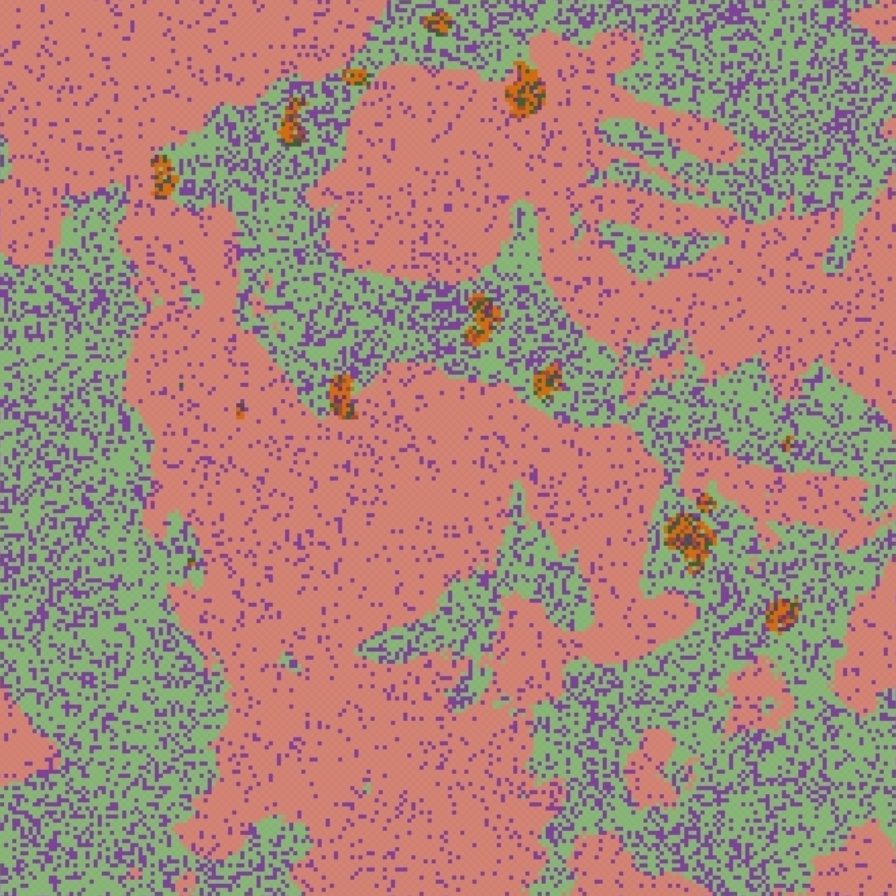
This texture is drawn by a Shadertoy shader. Its source:

```glsl
// Draws a grainy map of salmon and green regions, with purple specks and small orange clumps.

// Integer hash of a lattice cell and a seed, giving 0..1
float hash(vec2 cell, int seed) {
    uvec2 q = uvec2(ivec2(cell) + 4096);
    uint h = q.x * 1597334677u ^ q.y * 3812015801u ^ uint(seed + 1) * 2654435769u;
    h = (h ^ (h >> 15)) * 2246822519u;
    h = (h ^ (h >> 13)) * 3266489917u;
    return float((h ^ (h >> 16)) >> 8) / 16777216.0;
}

float noise(vec2 p, int seed) {
    vec2 i = floor(p), f = fract(p);
    f = f * f * (3.0 - 2.0 * f);
    return mix(mix(hash(i, seed), hash(i + vec2(1, 0), seed), f.x),
               mix(hash(i + vec2(0, 1), seed), hash(i + vec2(1, 1), seed), f.x), f.y);
}

// Layered noise with rotated octaves, for the region outlines
float fbm(vec2 p) {
    float sum = 0.0, amp = 0.53;
    for (int i = 0; i < 4; i++) {
        sum += amp * noise(p, 10 + i);
        p = mat2(1.6, 1.2, -1.2, 1.6) * p + 3.7;
        amp *= 0.5;
    }
    return sum;
}

// Flat colour of one grid cell
vec3 cellColor(vec2 cell, float gridSize) {
    vec2 uv = (cell + 0.5) / gridSize;
    vec2 warp = vec2(noise(uv * 6.0, 1), noise(uv * 6.0, 2)) - 0.5;
    float field = fbm(uv * 6.0 + warp * 0.9) - 0.51;

    // Scattered clumps; the larger ones sit in a green halo
    float clump = -1.0;
    float ragged = (noise(uv * 45.0, 3) - 0.5) * 0.032;
    for (int i = 0; i < 15; i++) {
        vec2 id = vec2(i, 7);
        vec2 center = vec2(mix(0.14, 0.94, hash(id, 4)), mix(0.3, 0.97, hash(id, 5)));
        float radius = mix(0.008, 0.030, pow(hash(id, 6), 2.0));
        vec2 d = uv - center;
        d.x *= mix(0.7, 1.5, hash(id, 8));
        float dist = length(d);
        clump = max(clump, radius + ragged - dist);
        field += 7.0 * radius * exp(-dist * dist / (9.0 * radius * radius));
    }

    float pick = hash(cell, 20);
    vec3 purple = vec3(0.50, 0.25, 0.62);
    if (clump > 0.0 && pick < 0.94) {
        float tone = hash(cell, 21);
        if (tone < 0.52) return vec3(0.83, 0.42, 0.06);
        if (tone < 0.70) return vec3(0.24, 0.38, 0.22);
        if (tone < 0.86) return vec3(0.62, 0.30, 0.22);
        return vec3(0.42, 0.20, 0.48);
    }

    // Specks are denser inside the green regions
    bool isGreen = field + (hash(cell, 22) - 0.5) * 0.016 > 0.0;
    float patchiness = noise(uv * 18.0, 23);
    float density = isGreen
        ? mix(0.14, 0.38, patchiness) + 0.06 * smoothstep(0.0, 0.1, field)
        : mix(0.05, 0.13, patchiness);
    if (pick < density) return purple;

    float weave = mod(cell.x + cell.y, 2.0) - 0.5;
    return (isGreen ? vec3(0.53, 0.71, 0.46) : vec3(0.825, 0.51, 0.45)) + 0.015 * weave;
}

void mainImage(out vec4 fragColor, in vec2 fragCoord) {
    float gridSize = 220.0;
    float scale = gridSize / min(iResolution.x, iResolution.y);
    vec2 p = fragCoord * scale;
    vec2 base = floor(p);
    float edge = clamp(scale, 0.35, 1.0);
    vec3 lumaWeights = vec3(0.299, 0.587, 0.114);

    // Crisp brightness per cell, with hue bleeding into the neighbours
    float luma = 0.0, softTotal = 0.0;
    vec3 soft = vec3(0.0);
    for (int y = -1; y <= 1; y++) {
        for (int x = -1; x <= 1; x++) {
            vec2 cell = base + vec2(x, y);
            vec3 color = cellColor(cell, gridSize);
            vec2 d = abs(p - cell - 0.5);
            vec2 cover = clamp((0.5 - d) / edge + 0.5, 0.0, 1.0);
            vec2 spread = max(1.4 - d, 0.0);
            luma += cover.x * cover.y * dot(color, lumaWeights);
            soft += spread.x * spread.y * color;
            softTotal += spread.x * spread.y;
        }
    }
    soft /= softTotal;
    fragColor = vec4(clamp(soft + luma - dot(soft, lumaWeights), 0.0, 1.0), 1.0);
}
```
